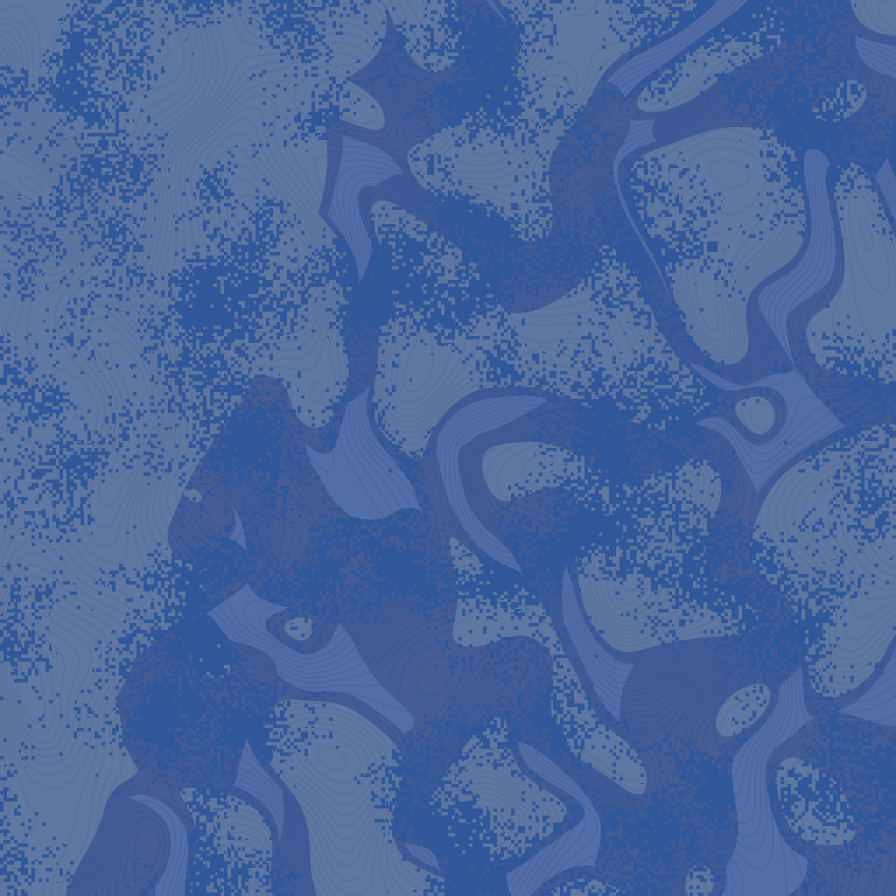
Give the GLSL for this texture, as a Shadertoy shader.

```glsl
const vec3 HAZE  = vec3(0.37, 0.47, 0.63);
const vec3 LINE  = vec3(0.33, 0.42, 0.60);
const vec3 VEIN  = vec3(0.27, 0.36, 0.58);
const vec3 GLOSS = vec3(0.32, 0.43, 0.66);
const vec3 INK   = vec3(0.19, 0.34, 0.60);
const float GRAINS = 256.0;

float hash(vec2 p) {
    vec3 q = fract(p.xyx * vec3(0.1031, 0.1030, 0.0973));
    q += dot(q, q.yzx + 33.33);
    return fract((q.x + q.y) * q.z);
}

// Gradient noise, roughly -0.7 to 0.7
float corner(vec2 cell, vec2 offset) {
    float angle = 6.2832 * hash(cell);
    return dot(vec2(cos(angle), sin(angle)), offset);
}

float noise(vec2 p) {
    vec2 i = floor(p), f = p - i;
    vec2 u = f * f * f * (f * (f * 6.0 - 15.0) + 10.0);
    vec2 e = vec2(1.0, 0.0);
    return mix(mix(corner(i, f), corner(i + e.xy, f - e.xy), u.x),
               mix(corner(i + e.yx, f - e.yx), corner(i + e.xx, f - e.xx), u.x), u.y);
}

vec2 warp(vec2 p, float frequency, float amount) {
    vec2 q = p * frequency;
    return p + amount * vec2(noise(q + 17.3), noise(q + 41.7));
}

// Antialiased coverage of the region where the field is positive
float coverage(float field) {
    return clamp(0.5 + field / max(fwidth(field), 1e-5), 0.0, 1.0);
}

// Thin level lines of a height field, with width in canvas units
float contours(float height, float count, float width, float pixel) {
    float level = height * count;
    float slope = max(fwidth(level) / pixel, 1.0);
    float gap = abs(fract(level) - 0.5) / slope;
    return 1.0 - smoothstep(width - 0.5 * pixel, width + 0.5 * pixel, gap);
}

// Random square grains, blended only across their shared edges
float grains(vec2 p, float density, float pixel) {
    vec2 q = p * GRAINS - 0.5;
    vec2 i = floor(q);
    float edge = clamp(pixel * GRAINS, 0.02, 1.0);
    vec2 f = clamp((q - i - 0.5) / edge + 0.5, 0.0, 1.0);
    vec2 e = vec2(1.0, 0.0);
    return mix(mix(step(hash(i + 300.0), density), step(hash(i + e.xy + 300.0), density), f.x),
               mix(step(hash(i + e.yx + 300.0), density), step(hash(i + e.xx + 300.0), density), f.x), f.y);
}

void mainImage(out vec4 fragColor, in vec2 fragCoord) {
    float pixel = 1.0 / iResolution.y;
    vec2 p = fragCoord * pixel;
    vec2 bent = warp(p, 6.0, 0.10);

    // Branching veins, held back by a slanted shore on the left
    float height = noise(bent * vec2(5.6, 4.2) + 8.0);
    float shore = p.x - 0.07 - 0.36 * p.y + 0.12 * noise(p * 7.0 + 60.0);
    float veinField = min(0.165 - abs(height), 2.5 * shore);
    float vein = coverage(veinField);

    // Pale glossy slivers inside the veins
    float sliver = noise(bent * vec2(7.0, 5.0) + 90.0) - 0.06;
    float gloss = coverage(min(veinField - 0.06, sliver));

    // Clustered dark grain, thinned out on the gloss
    float cluster = noise(warp(p, 9.0, 0.05) * 6.5 + 130.0) + 0.45 * noise(p * 19.0 + 170.0);
    float fringe = 0.12 * smoothstep(-0.12, 0.0, veinField);
    float density = smoothstep(-0.27, 0.62, cluster + fringe - 0.04);
    density *= 1.0 - gloss;

    // Fine level lines over each layer
    float terrain = height + 0.6 * noise(p * 3.0 + 210.0);
    float wideLines = contours(terrain, 26.0, 0.0010, pixel);
    float closeLines = contours(terrain, 46.0, 0.0011, pixel);

    vec3 color = mix(HAZE, LINE, 0.45 * wideLines);
    color = mix(color, mix(VEIN, INK, 0.40 * closeLines), vein);
    color = mix(color, mix(GLOSS, VEIN, 0.35 * wideLines), gloss);
    color = mix(color, INK, grains(p, density, pixel));
    fragColor = vec4(color, 1.0);
}
```
